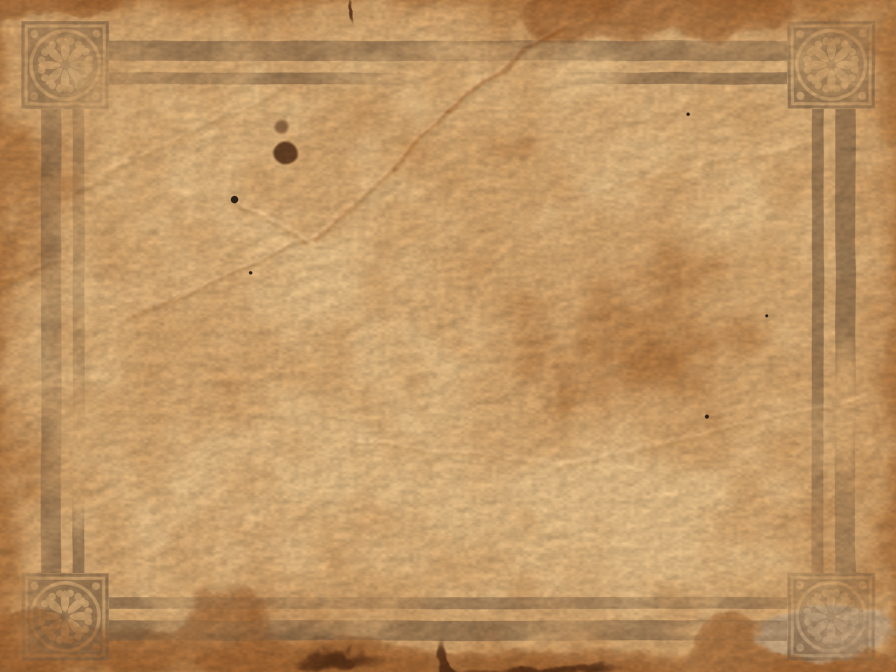
Give the GLSL for this texture, as a Shadertoy shader.

```glsl
#define PAPER_LIGHT vec3(.835, .69, .49)
#define PAPER_MID vec3(.78, .605, .40)
#define PAPER_DARK vec3(.66, .45, .25)
#define STAIN vec3(.55, .32, .14)
#define SCORCH vec3(.27, .14, .06)
#define INK vec3(.47, .36, .25)
#define BARE vec3(.72, .61, .48)
#define GRAIN .10
#define FRAME_CENTER vec2(.667, .493)
#define FRAME_HALF vec2(.570, .4105)
#define TILE .065

float hash(vec2 p) { return fract(sin(dot(p, vec2(127.1, 311.7))) * 43758.5); }

float noise(vec2 p) {
  vec2 i = floor(p), f = fract(p);
  f = f * f * (3. - 2. * f);
  return mix(mix(hash(i), hash(i + vec2(1, 0)), f.x),
             mix(hash(i + vec2(0, 1)), hash(i + 1.), f.x), f.y);
}

float fbm(vec2 p) {
  float sum = 0., amp = .5;
  for (int i = 0; i < 5; i++, amp *= .5) {
    sum += amp * noise(p);
    p = mat2(1.6, 1.2, -1.2, 1.6) * p + 7.3;
  }
  return sum;
}

float fill(float d, float aa) { return 1. - smoothstep(-aa, aa, d); }

// Soft ellipse: center in xy, radii in zw
float blot(vec2 p, vec4 e) {
  vec2 v = (p - e.xy) / e.zw;
  return exp(-dot(v, v));
}

// x: lit and shaded sides of a fold, y: its core
vec2 crease(vec2 p, vec4 ends) {
  vec2 d = ends.zw - ends.xy, v = p - ends.xy;
  v = (v - d * clamp(dot(v, d) / dot(d, d), 0., 1.)) / .0045;
  float core = exp(-dot(v, v));
  return vec2(core * (d.x * v.y - d.y * v.x) / length(d), core);
}

// Square tile with a ring, eight branching petals and corner dots
float rosette(vec2 q, float aa) {
  float r = length(q), edge = max(abs(q.x), abs(q.y));
  float a = abs(mod(atan(q.y, q.x) + .3927, .7854) - .3927);
  vec2 v = r * vec2(cos(a), sin(a));
  float cut = length((v - vec2(.36, 0)) * vec2(.75, 2)) - .19;
  cut = max(min(cut, length(v - vec2(.54, .12)) - .085), .1 - r);
  cut = min(cut, min(abs(r - .78) - .04, abs(edge - .89) - .035));
  cut = min(cut, length(abs(q) - .71) - .09);
  return fill(edge - 1., aa) * (1. - .75 * fill(cut, aa));
}

// Thick outer rule and thin inner rule
float rules(float n, float aa) {
  return max(fill(abs(n - .021) - .015, aa), fill(abs(n + .02) - .0088, aa));
}

float frameInk(vec2 p, float aa) {
  vec2 c = p - FRAME_CENTER, n = abs(c) - FRAME_HALF;
  float bars = max(rules(n.y, aa) * fill(n.x + TILE, aa), rules(n.x, aa) * fill(n.y + TILE, aa));
  float worn = blot(p, vec4(.73, .884, .19, .016)) + .6 * blot(p, vec4(.7, .925, .14, .02))
    + blot(p, vec4(1.257, .39, .022, .11)) + blot(p, vec4(.117, .32, .016, .12))
    + .8 * blot(p, vec4(1.08, .06, .11, .02));
  bars *= 1. - smoothstep(.2, .75, worn);
  float tile = rosette((c - sign(c) * FRAME_HALF) / TILE, aa / TILE);
  return max(bars, tile) * (.35 + .65 * smoothstep(.3, .6, fbm(p * 7. + 3.)));
}

void mainImage(out vec4 fragColor, in vec2 fragCoord) {
  vec2 p = fragCoord / iResolution.y;
  float aspect = iResolution.x / iResolution.y, aa = .8 / iResolution.y;
  vec2 warp = vec2(fbm(p * 14.), fbm(p * 14. + 31.)) - .48;
  vec2 q = p + .05 * warp;

  // Aged paper tone
  float mottled = fbm(p * 18.);
  float border = min(min(p.x, aspect - p.x), min(p.y, 1. - p.y));
  float tone = .57 + .7 * (fbm(p * 4. + 11.) - .48) + .65 * (mottled - .48) - .5 * exp(-border / .045);
  tone += .24 * blot(p, vec4(.52, .57, .33, .35)) + .22 * blot(p, vec4(.8, .24, .5, .09));
  tone -= .36 * blot(q, vec4(.93, .49, .28, .17)) + .35 * blot(q, vec4(.34, .42, .07, .06));
  vec3 col = mix(PAPER_DARK, PAPER_MID, smoothstep(0., .5, tone));
  col = mix(col, PAPER_LIGHT, smoothstep(.45, .95, tone));

  // Water stains along the top and bottom, darker at their rims
  vec4 pools[10] = vec4[10](vec4(.98, .99, .2, .05), vec4(.05, 1, .13, .025),
    vec4(.04, .04, .08, .05), vec4(.2, .03, .07, .03), vec4(.35, .06, .06, .07),
    vec4(.53, 0, .14, .035), vec4(.8, 0, .2, .035), vec4(1.09, .03, .045, .055),
    vec4(1.25, 0, .12, .03), vec4(.82, .97, .035, .04));
  float wet = 0.;
  for (int i = 0; i < 10; i++) wet += blot(q, pools[i]);
  wet *= .45 + 1.1 * fbm(p * 9. + 5.);
  col = mix(col, STAIN, .6 * smoothstep(.3, .6, wet) + .2 * exp(-pow((wet - .42) / .07, 2.)));
  float bare = blot(q, vec4(1.235, .06, .12, .045)) * (.4 + 1.2 * mottled);
  col = mix(col, BARE, .8 * smoothstep(.4, .55, bare));

  // Worn printed frame
  col = mix(col, INK, .66 * frameInk(p + .003 * warp, aa));

  // Scorched tears and brown drips
  float burn = blot(q, vec4(.5, .015, .08, .014)) + blot(q, vec4(.65, .02, .01, .035))
    + .8 * blot(q, vec4(.8, 0, .18, .012)) + .7 * blot(q, vec4(.523, .985, .004, .03));
  vec2 s = p + .012 * warp;
  float drip = fill(length(s - vec2(.426, .773)) - .017, .003)
    + .65 * fill(length(s - vec2(.42, .812)) - .01, .004);
  col = mix(col, SCORCH, .8 * max(smoothstep(.35, .75, burn * (.5 + mottled)), drip));

  // One long fold in four parts, then fainter wrinkles
  vec4 folds[10] = vec4[10](vec4(.19, .523, .469, .644), vec4(.469, .644, .59, .748),
    vec4(.59, .748, .668, .835), vec4(.668, .835, .833, .957), vec4(.35, .7, .46, .635),
    vec4(.85, .713, 1.2, .785), vec4(0, .575, .09, .615), vec4(.1, .71, .42, .87),
    vec4(.52, .345, .83, .305), vec4(.83, .305, 1.29, .41));
  for (int i = 0; i < 10; i++) {
    vec2 k = crease(p + .022 * warp, folds[i]);
    col += (i < 5 ? .11 : .065) * k.x;
    if (i < 4) col = mix(col, STAIN, (.08 + .1 * float(i)) * k.y);
  }

  // Raised fibres and fine grain
  vec2 fibre = p * vec2(45, 80);
  float emboss = fbm(fibre) - fbm(fibre + vec2(-.3, .45));
  col *= 1. + .22 * emboss + GRAIN * (noise(p * vec2(170, 230)) - .5);

  // Dark pinholes: position and radius
  vec3 holes[5] = vec3[5](vec3(.349, .703, .0055), vec3(.373, .594, .0025),
    vec3(1.024, .83, .0025), vec3(1.052, .38, .003), vec3(1.141, .53, .0022));
  for (int i = 0; i < 5; i++)
    col = mix(col, vec3(.09, .06, .04), .9 * fill(length(p - holes[i].xy) - holes[i].z, aa));

  fragColor = vec4(clamp(col, 0., 1.), 1);
}
```
